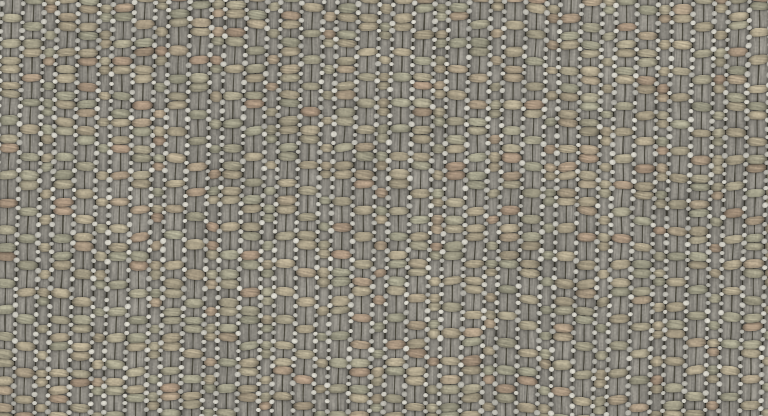
Write a WebGL 2 fragment shader that draws this texture.

```glsl
#version 300 es
precision highp float;
// Woven upholstery: grey vertical ribbons crossed by plump beige weft yarns.
// Each repeat has two wide columns and a narrow one, parted by pale stitches;
// layers are shaded from back to front, in units where one weft row is 1.

uniform vec2 u_resolution;
out vec4 outColor;

const float ROWS_PER_WIDTH = 86.5;
const float REPEATS_ACROSS = 13.74;
const float REPEAT = ROWS_PER_WIDTH / REPEATS_ACROSS;
const float WIDE = 0.38 * REPEAT;

const vec3 GAP = vec3(0.29, 0.28, 0.24);
const vec3 RIBBON = vec3(0.565, 0.552, 0.52);
const vec3 YARN_TAN = vec3(0.66, 0.62, 0.53);
const vec3 YARN_PINK = vec3(0.65, 0.57, 0.49);
const vec3 YARN_SAGE = vec3(0.62, 0.61, 0.53);
const vec3 STITCH = vec3(0.80, 0.79, 0.75);

float hash(vec2 p) {
  return fract(sin(dot(p, vec2(127.1, 311.7))) * 43758.5453);
}

float noise(vec2 p) {
  vec2 i = floor(p), f = fract(p);
  f = f * f * (3.0 - 2.0 * f);
  return mix(mix(hash(i), hash(i + vec2(1, 0)), f.x),
             mix(hash(i + vec2(0, 1)), hash(i + vec2(1, 1)), f.x), f.y);
}

// 1 inside a shape whose field is below 1, with a softened edge.
float inside(float field, float soft) {
  return 1.0 - smoothstep(1.0 - soft, 1.0 + soft, field);
}

// Column at x: signed offset from its centre, half width, column number.
vec3 columnAt(float x) {
  float band = floor(x / REPEAT);
  float local = x - band * REPEAT;
  float k = min(floor(local / WIDE), 2.0);
  float halfWidth = 0.5 * (k < 2.0 ? WIDE : REPEAT - 2.0 * WIDE);
  return vec3(local - k * WIDE - halfWidth, halfWidth, band * 3.0 + k);
}

// Weft surfaces every third row, and at times on the row after it.
bool weftOnTop(float column, float row) {
  float band = floor(column / 3.0);
  float step3 = mod(row + column + mod(band, 2.0), 3.0);
  return step3 < 0.5 || (step3 < 1.5 && hash(vec2(column, row)) < 0.42);
}

vec3 ribbonLayer(vec2 q, vec3 column, float px) {
  float count = column.y > 1.0 ? 2.0 : 1.0;
  float across = (column.x / column.y * 0.5 + 0.5) * count;
  float u = abs(fract(across) - 0.5) * 2.0;
  float id = column.z * 2.0 + floor(across);
  float width = 0.84 + 0.1 * noise(vec2(id * 3.7, q.y * 0.8));
  float fibres = noise(vec2(q.x * 7.0, q.y * 0.7 + id));
  float tone = 0.88 + 0.20 * fibres + 0.06 * hash(vec2(id, 4.0)) - 0.10 * u * u;
  return mix(GAP, RIBBON * tone, inside(u / width, px * 1.2));
}

// Field of a rounded yarn bulge: 0 at its centre, 1 at its rim.
float bulgeField(vec2 d, vec2 size) {
  vec2 a = abs(d) / size;
  return a.x * a.x * a.x + a.y * a.y;
}

vec3 yarnColor(vec2 d, vec2 id, float field) {
  float pick = hash(id + 17.0);
  vec3 base = mix(YARN_SAGE, YARN_TAN, smoothstep(0.1, 0.6, pick));
  base = mix(base, YARN_PINK, smoothstep(0.7, 1.0, pick));
  float strands = noise(vec2(d.x * 0.8 + id.x * 5.3, d.y * 6.5 + d.x * 0.9 + id.y * 7.1));
  float dome = sqrt(max(1.0 - field, 0.0));
  float light = 0.70 + 0.22 * dome + 0.20 * strands + 0.12 * d.y;
  return base * light * (0.94 + 0.12 * hash(id + 41.0));
}

vec3 weftLayer(vec3 under, vec2 q, vec3 column, float px) {
  vec3 color = under;
  for (float j = -1.0; j <= 1.0; j++) {
    vec2 id = vec2(column.z, floor(q.y) + j);
    if (!weftOnTop(id.x, id.y)) continue;
    float tilt = (hash(id + 5.0) - 0.5) * 0.16;
    vec2 d = vec2(column.x, q.y - id.y - 0.5 + tilt * column.x);
    vec2 size = vec2(column.y * 0.99, 0.46 + 0.09 * hash(id + 9.0));
    float field = bulgeField(d, size);
    color *= 1.0 - 0.34 * exp(-1.6 * max(field - 1.0, 0.0));
    color = mix(color, yarnColor(d, id, field), inside(field, px * 1.8));
  }
  return color;
}

// Pale knots on the lines between columns, one for each row.
vec3 stitchLayer(vec3 under, vec2 q, vec3 column, float px) {
  float line = column.z + step(0.0, column.x);
  float dx = (column.y - abs(column.x)) * -sign(column.x);
  float row = floor(q.y + 0.5);
  vec2 id = vec2(line, row);
  vec2 d = vec2(dx, q.y - row + 0.2 * (hash(id + 2.0) - 0.5));
  vec2 size = vec2(0.30, 0.27) * (0.85 + 0.35 * hash(id + 7.0));
  float field = length(d / size);
  vec3 color = under * (1.0 - 0.30 * exp(-6.0 * dx * dx));
  vec3 knot = STITCH * (0.86 + 0.20 * hash(id + 3.0) - 0.14 * field * field);
  return mix(color, knot, inside(field, min(px * 2.2, 0.8)));
}

void main() {
  vec2 uv = gl_FragCoord.xy / u_resolution.x;
  float px = ROWS_PER_WIDTH / u_resolution.x;

  // Slight lean of the columns and waver of the rows.
  vec2 q = uv * ROWS_PER_WIDTH;
  q.x += 0.06 * REPEAT - 0.024 * (q.y - 23.5) + 0.16 * (noise(q * 0.3) - 0.5);
  q.y += 0.7 * noise(q * 0.09 + 20.0) + 0.25 * noise(q * 0.4);

  vec3 column = columnAt(q.x);
  vec3 color = ribbonLayer(q, column, px);
  color = weftLayer(color, q, column, px);
  color = stitchLayer(color, q, column, px);

  // Fine fuzz and broad unevenness of tone.
  color *= 0.95 + 0.10 * noise(q * 5.0) + 0.05 * noise(q * 0.12);
  outColor = vec4(color, 1.0);
}
```
